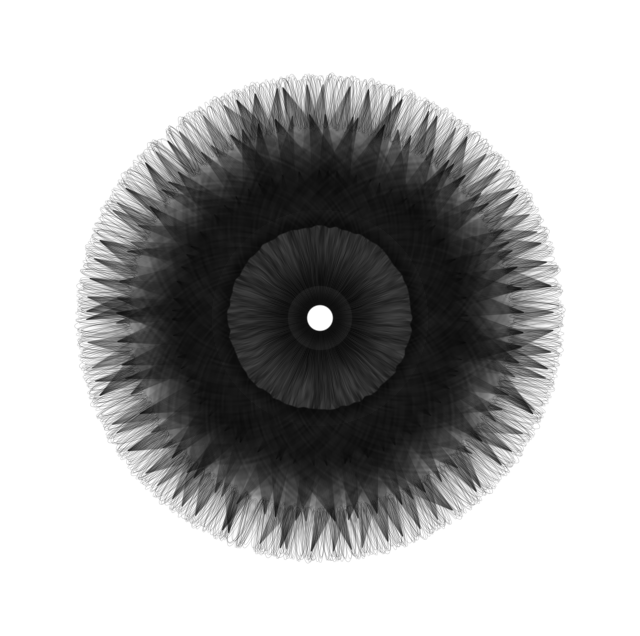
A WebGL 2 fragment shader for this background:

```glsl
#version 300 es
precision highp float;
// A dark radial rosette on white: a bristled disc with a white hole, inside a
// hatched ring that thins into rows of sharp fans and pale waving threads.
// Fans are repeated in polar cells; their ink multiplies the light beneath.

uniform vec2 u_resolution;
out vec4 outColor;

const float TAU = 6.2831853;

float hash(vec2 p) {
    vec3 q = fract(p.xyx * 0.1031);
    q += dot(q, q.yzx + 33.33);
    return fract((q.x + q.y) * q.z);
}

// Value noise that repeats along x, so it closes around the circle
float ringNoise(vec2 p, float period) {
    vec2 i = floor(p), f = fract(p);
    f = f * f * (3.0 - 2.0 * f);
    float x0 = mod(i.x, period), x1 = mod(i.x + 1.0, period);
    return mix(mix(hash(vec2(x0, i.y)), hash(vec2(x1, i.y)), f.x),
               mix(hash(vec2(x0, i.y + 1.0)), hash(vec2(x1, i.y + 1.0)), f.x), f.y);
}

// Light left after a ring of fans that open inward from tips at one radius
float fans(vec2 p, float tipRadius, float count, float decay, float ink, float pixel) {
    float cell = floor(atan(p.y, p.x) / TAU * count);
    float light = 1.0;
    for (float k = -2.0; k <= 2.0; k++) {
        vec2 id = vec2(mod(cell + k, count), tipRadius * 1000.0);
        float angle = (cell + k + 0.5 + 0.9 * (hash(id) - 0.5)) / count * TAU;
        vec2 tip = tipRadius * vec2(cos(angle), sin(angle));
        float axis = angle + 0.6 * (hash(id + 17.0) - 0.5);
        vec2 inward = -vec2(cos(axis), sin(axis));
        vec2 q = p - tip;
        float along = dot(q, inward);
        float across = dot(q, vec2(-inward.y, inward.x));
        float halfWidth = max(along, 0.0) * mix(0.16, 0.3, hash(id + 41.0)) + 0.0007;
        float mask = 1.0 - smoothstep(halfWidth - pixel, halfWidth + pixel, abs(across));
        mask *= smoothstep(-pixel, pixel, along);
        float rays = ringNoise(vec2(across / max(along, 0.003) * 45.0 + 60.0, id.x), 999.0);
        float strength = ink * mix(0.65, 1.0, hash(id + 73.0));
        float fade = exp(-max(along, 0.0) * decay);
        light *= 1.0 - mask * strength * fade * mix(0.75 + 0.25 * fade, 1.0, rays);
    }
    return light;
}

// Light left after thin sine threads woven around the rim
float threads(float r, float angle, float pixel) {
    float light = 1.0;
    for (float i = 0.0; i < 22.0; i++) {
        float waves = 29.0 + 3.0 * i;
        float phase = waves * angle + TAU * hash(vec2(i, 5.0));
        float reach = 0.034 + 0.012 * hash(vec2(i, 9.0));
        float slope = reach * waves * cos(phase) / max(r, 0.1);
        float d = abs(r - 0.34 - reach * sin(phase)) / sqrt(1.0 + slope * slope);
        light *= 1.0 - 0.1 * (1.0 - smoothstep(0.0, max(pixel, 0.0016), d));
    }
    return light;
}

void main() {
    float pixel = 1.0 / u_resolution.y;
    vec2 p = (gl_FragCoord.xy - 0.5 * u_resolution) * pixel;
    float r = length(p), angle = atan(p.y, p.x), turn = angle / TAU;

    // Crossed hatching, dense in the ring and clearing toward the rim
    float hatch = 0.5 * ringNoise(vec2(turn * 220.0 + r * 170.0, r * 40.0), 220.0)
                + 0.5 * ringNoise(vec2(turn * 260.0 - r * 210.0, r * 40.0), 260.0);
    float clearing = pow(smoothstep(0.2, 0.375, r), 1.3);
    float tone = mix(0.1, 1.0, clearing);
    tone *= 1.0 + (hatch - 0.5) * 0.75 * (1.0 - clearing);
    tone *= mix(0.55, 1.0, smoothstep(0.145, 0.17, r));

    // Rows of fans and the loose threads
    if (r > 0.17) {
        tone *= fans(p, 0.3675, 76.0, 20.0, 0.95, pixel);
        tone *= fans(p, 0.3207, 72.0, 22.0, 0.92, pixel);
        tone *= fans(p, 0.2325, 64.0, 85.0, 0.7, pixel);
        tone *= threads(r, angle, pixel);
    }

    // Bristled disc with a darker core
    float bend = 2.0 * ringNoise(vec2(turn * 24.0, r * 35.0), 24.0);
    float bristle = 0.55 * ringNoise(vec2(turn * 170.0 + bend, r * 18.0), 170.0)
                  + 0.45 * ringNoise(vec2(turn * 380.0 + bend, r * 65.0), 380.0);
    float disc = mix(0.065, 0.19, smoothstep(0.045, 0.125, r));
    disc *= 1.0 + (bristle - 0.5) * 0.9;
    float core = mix(0.06, 0.115, smoothstep(0.028, 0.05, r)) * (0.8 + 0.4 * bristle);
    disc = mix(core, disc, smoothstep(0.049, 0.052, r));
    disc *= fans(p, 0.149, 60.0, 90.0, 0.7, pixel);
    float edge = 0.144 + 0.004 * (ringNoise(vec2(turn * 90.0, 3.0), 90.0) - 0.5);
    tone = mix(disc, tone, smoothstep(edge - 0.0015, edge + 0.002, r));

    // White hole
    tone = mix(1.0, tone, smoothstep(0.0203 - pixel, 0.0203 + pixel, r));
    outColor = vec4(vec3(clamp(tone, 0.0, 1.0)), 1.0);
}
```
